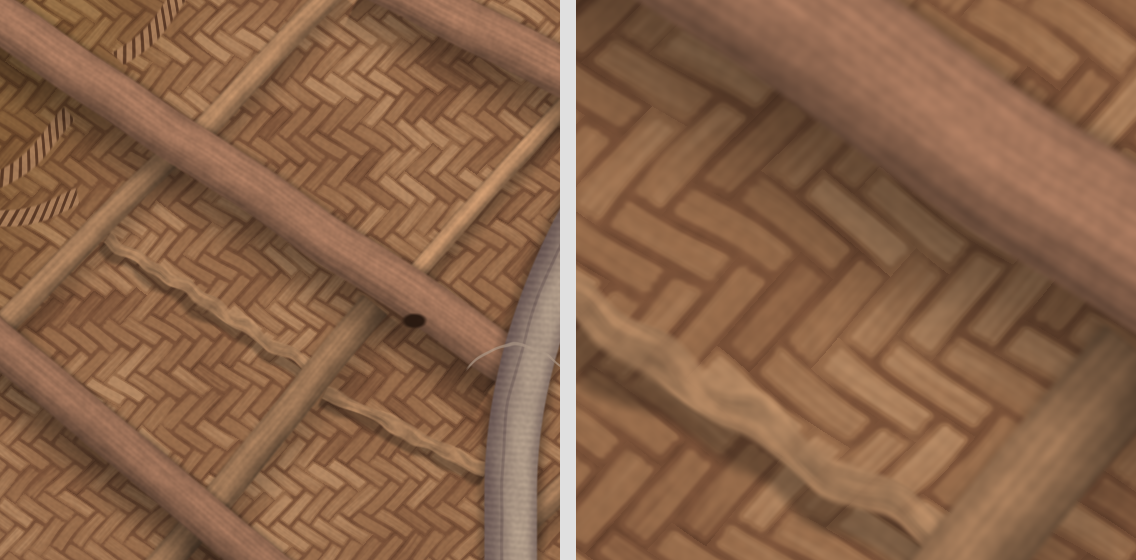
Left, the full canvas; right, a detail of the centre.
A three.js fragment shader for this texture:

```glsl
varying vec2 vUv;

const vec3 GAP = vec3(0.33, 0.205, 0.135);
const vec3 DARK_CANE = vec3(0.48, 0.32, 0.22);
const vec3 MID_CANE = vec3(0.59, 0.42, 0.29);
const vec3 LIGHT_CANE = vec3(0.70, 0.53, 0.385);
const vec3 POLE = vec3(0.62, 0.445, 0.345);
const vec3 BATTEN = vec3(0.68, 0.51, 0.37);
const vec3 HOSE_LIGHT = vec3(0.67, 0.59, 0.52);
const vec3 HOSE_DARK = vec3(0.42, 0.345, 0.33);
const float STRIP = 0.0245;    // width of one woven strip
const float TWILL = 6.0;       // strips per over-under cycle
const float WARP = 0.007;      // unevenness of the weave
const float SOFT = 0.003;      // edge smoothing
const float HOSE_RADIUS = 0.047;
const vec2 ACROSS_FALLING = vec2(0.57, 0.82);
const vec2 ACROSS_RISING = vec2(0.74, -0.67);

float hash(vec2 p) {
  return fract(sin(dot(p, vec2(127.1, 311.7))) * 43758.5);
}

float corner(vec2 cell, vec2 f, vec2 offset) {
  float angle = 6.2832 * hash(cell + offset);
  return dot(vec2(cos(angle), sin(angle)), f - offset);
}

float gradientNoise(vec2 p) {
  vec2 i = floor(p), f = fract(p);
  vec2 w = f * f * f * (f * (f * 6.0 - 15.0) + 10.0);
  float low = mix(corner(i, f, vec2(0)), corner(i, f, vec2(1, 0)), w.x);
  float high = mix(corner(i, f, vec2(0, 1)), corner(i, f, vec2(1)), w.x);
  return 1.4 * mix(low, high, w.y);
}

vec3 caneRamp(float t) {
  vec3 c = mix(GAP, DARK_CANE, smoothstep(0.0, 0.35, t));
  c = mix(c, MID_CANE, smoothstep(0.35, 0.65, t));
  return mix(c, LIGHT_CANE, smoothstep(0.65, 1.0, t));
}

// Distance along and signed distance across the line a-b, plus its length
vec3 lineSpace(vec2 p, vec2 a, vec2 b) {
  vec2 d = normalize(b - a);
  return vec3(dot(p - a, d), dot(p - a, vec2(-d.y, d.x)), length(b - a));
}

float span(vec3 q) {
  return smoothstep(-SOFT, SOFT, q.x) * smoothstep(-SOFT, SOFT, q.z - q.x);
}

vec3 weave(vec2 p) {
  p += WARP * vec2(gradientNoise(p * 8.0), gradientNoise(p * 8.0 + 31.0));
  vec2 g = vec2(dot(p, ACROSS_RISING), dot(p, ACROSS_FALLING)) / STRIP;
  vec2 cell = floor(g);
  bool falling = mod(cell.x - cell.y, TWILL) < 0.5 * TWILL;
  vec2 s = falling ? g : g.yx;
  float index = floor(s.y);
  float run = s.x - index - (falling ? 0.0 : 1.0);
  float along = mod(run, TWILL) / (0.5 * TWILL);
  float side = fract(s.y);
  float seed = hash(vec2(index, floor(run / TWILL)) + (falling ? 0.0 : 57.0));

  float rim = smoothstep(0.0, 0.32, side) * smoothstep(0.0, 0.22, 1.0 - side);
  rim *= smoothstep(0.0, 0.1, along) * smoothstep(0.0, 0.1, 1.0 - along);
  float tone = 0.74 + 0.3 * (seed - 0.5) + (falling ? 0.05 : -0.03);
  tone += 0.1 * gradientNoise(vec2(s.x * 0.5, s.y * 5.0));
  tone += 0.22 * gradientNoise(p * 5.0 + 8.0);
  tone *= mix(0.5 + 0.3 * gradientNoise(p * 22.0), 1.0, rim);
  tone *= 1.0 - 0.4 * step(0.95, seed);
  return caneRamp(tone);
}

// Rough overlapping edge of a mat
void seam(inout vec3 col, vec2 p, vec2 a, vec2 b) {
  vec3 q = lineSpace(p, a, b);
  q.y += 0.009 * gradientNoise(p * 22.0);
  float shade = smoothstep(0.024, 0.012, abs(q.y + 0.012)) * span(q);
  col *= 1.0 - 0.3 * shade;
  float cane = caneRamp(0.75 + 0.4 * gradientNoise(q.xy * vec2(25, 120))).r;
  col = mix(col, LIGHT_CANE * cane / 0.64, 0.8 * span(q) * smoothstep(0.014, 0.009, abs(q.y)));
}

void rope(inout vec3 col, vec2 p, vec2 a, vec2 b) {
  vec3 q = lineSpace(p, a, b);
  q.y += 0.01 * sin(q.x * 24.0);
  float twist = 0.5 + 0.5 * sin(330.0 * (q.x - 0.8 * q.y));
  float body = smoothstep(0.018, 0.012, abs(q.y)) * span(q);
  col = mix(col, mix(GAP, BATTEN, smoothstep(0.05, 0.55, twist)), 0.85 * body);
}

// Round rod with grain, casting a shadow on its negative side
void rod(inout vec3 col, vec2 p, vec2 a, vec2 b, float radius, vec3 base, float shadow) {
  vec3 q = lineSpace(p, a, b);
  q.y += 0.13 * radius * gradientNoise(vec2(q.x * 6.0, radius * 90.0));
  float t = q.y / radius;
  col *= 1.0 - shadow * span(q) * smoothstep(-3.3, -0.9, t) * smoothstep(1.3, 0.8, t);
  float light = mix(0.66, 1.04, smoothstep(-1.1, 0.1, t)) - 0.14 * smoothstep(0.6, 1.0, t);
  light += 0.09 * gradientNoise(q.xy * vec2(9, 150)) + 0.05 * gradientNoise(p * 45.0);
  col = mix(col, base * light, span(q) * smoothstep(radius + SOFT, radius - SOFT, abs(q.y)));
}

void hose(inout vec3 col, vec2 p) {
  float rise = max(p.y - 0.12, 0.0);
  float t = (p.x - 0.912 - 0.55 * rise * rise) / (HOSE_RADIUS * sqrt(1.0 + 1.21 * rise * rise));
  col *= 1.0 - 0.3 * smoothstep(1.5, 0.9, abs(t));
  float light = smoothstep(-1.1, 0.25, t) * (1.0 - 0.6 * smoothstep(0.5, 1.05, t));
  light += 0.06 * sin(p.y * 520.0 + 2.0 * t) + 0.12 * gradientNoise(p * vec2(40, 12));
  light -= 0.3 * smoothstep(0.09, 0.02, abs(t + 0.35 + 0.1 * gradientNoise(p * 9.0)));
  col = mix(col, mix(HOSE_DARK, HOSE_LIGHT, light), smoothstep(1.05, 0.95, abs(t)));
}

void main() {
  vec2 p = vUv;
  vec3 col = weave(p);
  col *= mix(vec3(0.86, 0.85, 0.74), vec3(1.0), smoothstep(0.1, 0.5, p.x + 0.6 * (1.0 - p.y)));

  seam(col, p, vec2(0.19, 0.575), vec2(0.56, 0.34));
  seam(col, p, vec2(0.58, 0.30), vec2(0.87, 0.16));
  rope(col, p, vec2(-0.01, 0.675), vec2(0.13, 0.79));
  rope(col, p, vec2(0.21, 0.895), vec2(0.33, 1.01));
  rope(col, p, vec2(-0.01, 0.61), vec2(0.14, 0.645));

  // Thin battens
  rod(col, p, vec2(0.01, 0.425), vec2(0.30, 0.72), 0.022, BATTEN * 0.94, 0.18);
  rod(col, p, vec2(0.35, 0.755), vec2(0.60, 1.02), 0.021, BATTEN, 0.22);
  rod(col, p, vec2(0.28, -0.02), vec2(0.67, 0.455), 0.028, BATTEN * 0.88, 0.18);
  rod(col, p, vec2(0.74, 0.51), vec2(1.02, 0.825), 0.016, BATTEN * 1.08, 0.28);
  rod(col, p, vec2(0.93, 0.06), vec2(1.04, 0.16), 0.022, BATTEN * 0.9, 0.2);

  // Thick poles
  rod(col, p, vec2(-0.03, 0.985), vec2(0.91, 0.355), 0.043, POLE, 0.36);
  rod(col, p, vec2(0.66, 1.045), vec2(1.05, 0.85), 0.043, POLE, 0.34);
  rod(col, p, vec2(-0.03, 0.41), vec2(0.52, -0.05), 0.038, POLE * 0.95, 0.4);
  col = mix(col, GAP * 0.5, smoothstep(1.2, 0.7, length((p - vec2(0.74, 0.427)) / vec2(0.021, 0.013))));

  // Hose and its tie
  hose(col, p);
  float tie = 0.385 - 6.0 * pow(p.x - 0.92, 2.0) + 0.004 * gradientNoise(p * 30.0);
  float tieMask = smoothstep(0.004, 0.001, abs(p.y - tie)) * smoothstep(0.83, 0.84, p.x);
  col = mix(col, HOSE_LIGHT, 0.7 * tieMask);

  gl_FragColor = vec4(col * (1.0 + 0.04 * gradientNoise(p * 130.0)), 1.0);
}
```
